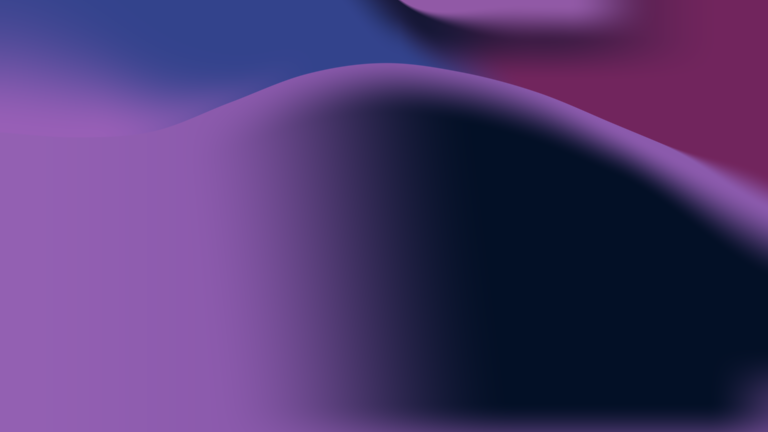
A Shadertoy shader for this background:

```glsl
// Soft violet dune with a dark hollow, before blue and plum folds of silk.
#define VIOLET vec3(0.565, 0.372, 0.695)
#define NAVY vec3(0.012, 0.062, 0.148)
#define BLUE vec3(0.200, 0.262, 0.550)
#define PLUM vec3(0.445, 0.145, 0.365)
#define ORCHID vec3(0.570, 0.350, 0.650)
#define SHADOW vec3(0.070, 0.080, 0.190)
#define FOLD_DEPTH 0.055
#define FOLD_START 0.52

// Crest heights at even steps across the canvas, with one spare at each end.
const float CREST[13] = float[13](0.712, 0.694, 0.682, 0.696, 0.763, 0.829,
    0.854, 0.833, 0.786, 0.713, 0.638, 0.555, 0.465);

// Catmull-Rom curve through the crest heights.
float crestHeight(float x) {
    float s = clamp(x, 0.0, 0.9999) * 10.0;
    int i = int(s);
    float t = fract(s);
    float a = CREST[i], b = CREST[i + 1], c = CREST[i + 2], d = CREST[i + 3];
    return b + 0.5 * t * (c - a + t * (2.0 * a - 5.0 * b + 4.0 * c - d
             + t * (3.0 * (b - c) + d - a)));
}

// Blue sky cloth, plum cloth and the lit fold at the top.
vec3 backdrop(vec2 uv, float crest) {
    float drop = 1.0 - uv.y;
    float slant = uv.x - 0.45 * drop;
    vec3 color = mix(BLUE, PLUM, smoothstep(0.47, 0.60, slant));

    // Violet haze resting on the left slope
    float reach = mix(0.20, 0.045, smoothstep(0.0, 0.35, uv.x));
    float rise = max(uv.y - crest, 0.0) / reach;
    float haze = exp(-rise * rise) * (1.0 - smoothstep(0.12, 0.42, uv.x));
    color = mix(color, VIOLET + vec3(0.03, 0.0, 0.02), haze);

    // Shadow beneath the fold
    float foldEdge = FOLD_DEPTH * (1.0 - exp((FOLD_START - uv.x) / 0.04));
    float below = drop - max(foldEdge, 0.0);
    float shade = smoothstep(0.44, 0.53, slant) * (1.0 - smoothstep(0.03, 0.14, below));
    shade *= mix(0.95, 0.55, smoothstep(0.53, 0.70, uv.x));
    shade *= 1.0 - smoothstep(0.70, 0.95, uv.x);
    color = mix(color, SHADOW, shade);

    // Lit fold, crisp at its start and softer to the right
    float soft = mix(0.005, 0.045, smoothstep(0.52, 0.68, uv.x));
    float fold = 1.0 - smoothstep(foldEdge - soft, foldEdge + soft, drop);
    fold *= 1.0 - smoothstep(0.74, 0.86, uv.x);
    return mix(color, ORCHID, fold);
}

// Violet dune whose hollow fades out towards every side.
vec3 dune(vec2 uv, float depth) {
    float side = smoothstep(0.24, 0.64, uv.x - 0.07 * (0.5 - uv.y));
    float rimStart = mix(-0.02, 0.03, smoothstep(0.6, 1.0, uv.x));
    float rimEnd = mix(0.12, 0.20, smoothstep(0.8, 1.0, uv.x));
    float rim = smoothstep(rimStart, rimEnd, depth);
    float base = smoothstep(-0.08, 0.07, uv.y);
    float corner = 1.0 - 0.5 * smoothstep(0.92, 1.03, uv.x)
                       * (1.0 - smoothstep(0.05, 0.20, uv.y));
    vec3 lit = mix(VIOLET + vec3(0.012, 0.005, 0.005), VIOLET - 0.02,
                   smoothstep(0.0, 0.35, uv.x));
    return mix(lit, NAVY, side * rim * base * corner);
}

void mainImage(out vec4 fragColor, in vec2 fragCoord) {
    vec2 uv = fragCoord / iResolution.xy;
    float crest = crestHeight(uv.x);
    float depth = crest - uv.y;

    // The crest melts into the plum cloth at the far right
    float blur = 1.0 / iResolution.y + 0.04 * smoothstep(0.86, 1.0, uv.x);
    float cover = smoothstep(-blur, blur, depth);
    vec3 color = mix(backdrop(uv, crest), dune(uv, depth), cover);
    fragColor = vec4(color, 1.0);
}
```
